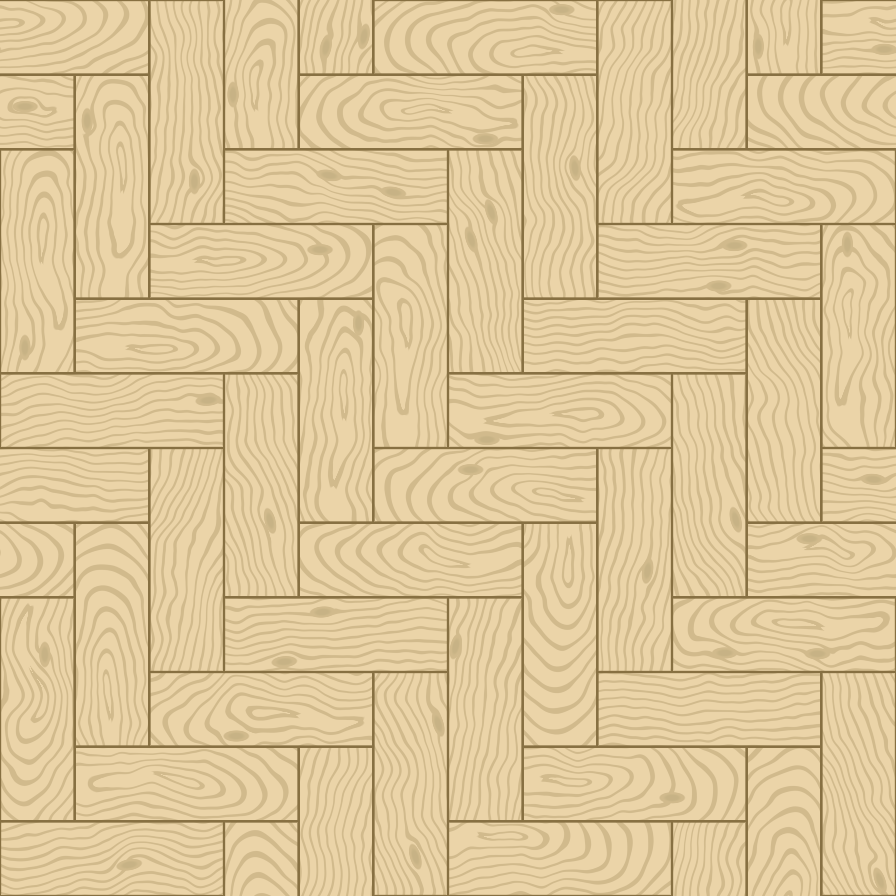
A WebGL 2 fragment shader for this pattern:

```glsl
#version 300 es
precision highp float;
// Herringbone parquet: 3x1 planks on a 12x12 cell grid, each with its own wood grain.
// The grain is the set of contour lines of a warped height field, either sheared
// along the plank or closed into nested arches, and bent around oval knots.
uniform vec2 u_resolution;
out vec4 fragColor;

float hash(vec2 p) {
  vec3 q = fract(vec3(p.xyx) * 0.1031);
  q += dot(q, q.yzx + 33.33);
  return fract((q.x + q.y) * q.z);
}

float noise(vec2 p) {
  vec2 i = floor(p), f = fract(p);
  f = f * f * (3.0 - 2.0 * f);
  return mix(mix(hash(i), hash(i + vec2(1, 0)), f.x),
             mix(hash(i + vec2(0, 1)), hash(i + vec2(1, 1)), f.x), f.y);
}

// Four independent random values for a plank
vec4 random4(vec2 id) {
  return vec4(hash(id + 3.7), hash(id + 19.1), hash(id + 47.3), hash(id + 71.9));
}

// Offset from a knot, aligned with the grain slope
vec2 knotOffset(vec2 p, vec2 id, float i, float slope) {
  vec4 r = random4(id + 101.0 * (i + 1.0));
  float present = step(r.z, 0.5 - 0.15 * i);
  vec2 d = p - vec2(0.2 + 2.6 * r.x, 0.1 + 0.8 * r.y);
  return vec2(d.x, d.y - slope * d.x) + 50.0 * (1.0 - present);
}

// Height field whose unit contours are the grain lines; p.x runs along the plank
float grainField(vec2 p, vec2 id, vec4 r, float slope) {
  vec2 q = p;
  for (float i = 0.0; i < 2.0; i++) {
    vec2 d = knotOffset(p, id, i, slope);
    vec2 e = d / vec2(0.34, 0.16);
    q.y -= 0.75 * d.y * exp(-dot(e, e));
  }
  vec2 shift = 40.0 * r.zw + id * 5.0;
  q.y += 0.34 * (noise(p * vec2(1.3, 1.2) + shift) - 0.5);
  q.y += 0.13 * (noise(p * vec2(3.1, 2.3) + shift + 17.0) - 0.5);
  q.y += 0.03 * (noise(p * vec2(7.0, 4.0) + shift + 31.0) - 0.5);

  if (r.y < 0.42) {
    // Nested arches: blunt on one side, drawn out to a long tail on the other
    if (r.x > 0.5) q.x = 3.0 - q.x;
    vec2 d = q - vec2(0.7 + 1.3 * r.z, 0.3 + 0.4 * r.w);
    d.x *= d.x > 0.0 ? 0.42 : 0.13;
    return 8.5 * length(d);
  }
  return 8.0 * (q.y - slope * q.x);
}

void main() {
  vec2 cells = gl_FragCoord.xy / u_resolution * 12.0;
  float pixel = 12.0 / min(u_resolution.x, u_resolution.y);

  // Plank layout: along each row, three horizontal cells then three vertical ones
  vec2 cell = floor(cells), local = fract(cells);
  float k = mod(cell.x - cell.y, 6.0);
  bool horizontal = k < 2.5;
  vec2 p = horizontal ? vec2(local.x + k, local.y) : vec2(local.y + 5.0 - k, local.x);
  vec2 id = mod(cell - (horizontal ? vec2(k, 0) : vec2(0, 5.0 - k)), 12.0);
  vec4 r = random4(id);
  float slope = r.y < 0.42 ? 0.0 : (r.x - 0.5) * (horizontal ? 0.3 : 0.6);

  // Grain lines, wider where the field is flatter
  float field = grainField(p, id, r, slope);
  float h = 0.004;
  vec2 gradient = vec2(grainField(p + vec2(h, 0), id, r, slope),
                       grainField(p + vec2(0, h), id, r, slope)) - field;
  float steep = max(length(gradient) / h, 0.5);
  float halfWidth = min(0.125, 0.034 * steep);
  halfWidth *= 0.7 + 0.6 * noise(p * vec2(1.5, 4.0) + id * 7.0);
  float offLine = (abs(fract(field) - 0.5) - halfWidth) / steep;
  float grain = 1.0 - smoothstep(-0.6 * pixel, 0.7 * pixel, offLine);

  // Oval knots with a darker heart
  float knot = 0.0, heart = 0.0;
  for (float i = 0.0; i < 2.0; i++) {
    float d = length(knotOffset(p, id, i, slope) / vec2(0.17, 0.075)) - 1.0;
    knot = max(knot, 1.0 - smoothstep(-0.5, 0.5, d * 0.08 / pixel));
    heart = max(heart, 1.0 - smoothstep(-0.6, -0.2, d));
  }

  // Seams on the plank outline
  vec2 toEdge = min(p, vec2(3, 1) - p);
  float seam = 1.0 - smoothstep(-0.5, 0.5, (min(toEdge.x, toEdge.y) - 0.017) / pixel);

  vec3 wood = vec3(0.92, 0.83, 0.66);
  vec3 grainColor = vec3(0.82, 0.73, 0.55);
  vec3 color = mix(wood, grainColor, grain);
  color = mix(color, mix(grainColor, vec3(0.78, 0.70, 0.52), heart), knot);
  color = mix(color, vec3(0.53, 0.44, 0.26), seam);
  fragColor = vec4(color, 1.0);
}
```
